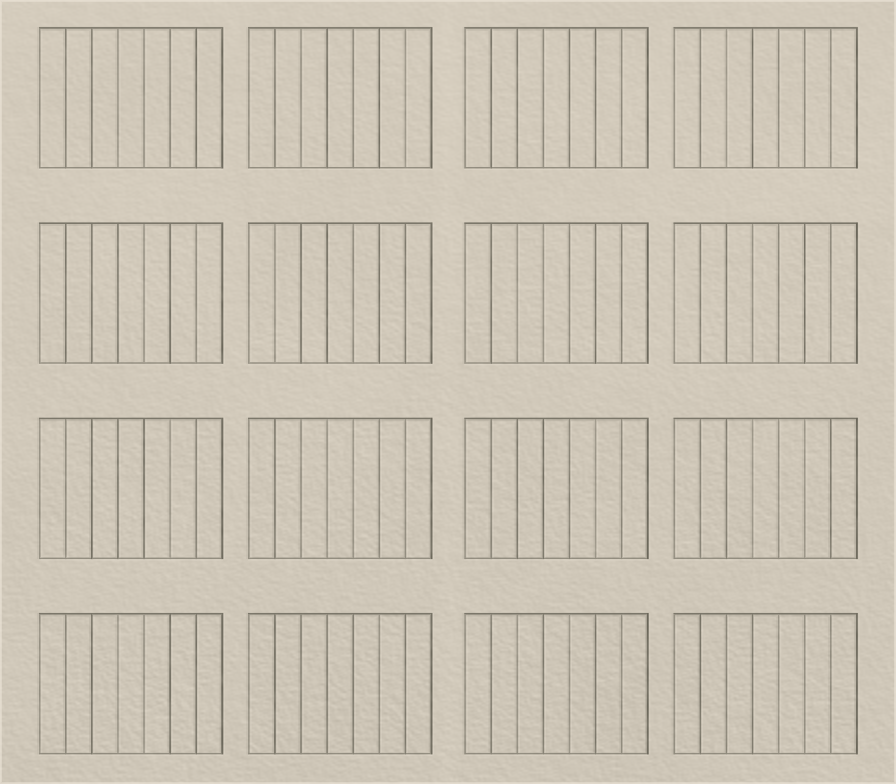
A Shadertoy shader for this pattern:

```glsl
// A pale, softly embossed panelled door: four columns, in two pairs, by four rows.
// Each recess is divided into seven planks by shaded grooves. Lengths are fractions
// of the canvas height; hashed noise gives the grain and the uneven groove depth.
#define PANEL_SIZE vec2(0.2329, 0.1783)
#define FIRST_CORNER vec2(0.0506, 0.0388)
#define PITCH vec2(0.2668, 0.2491)
#define PAIR_PITCH 0.5426
#define PLANKS 7.0
#define LINE_WIDTH 0.0021
#define GRAIN_SCALE vec2(150.0, 215.0)
#define GRAIN_DEPTH 0.050
#define PAINT_TOP vec3(0.829, 0.796, 0.736)
#define PAINT_BOTTOM vec3(0.809, 0.778, 0.720)
#define GROOVE_COLOR vec3(0.430, 0.415, 0.365)
#define HIGHLIGHT vec3(0.930, 0.900, 0.850)

const float ASPECT = 8.0 / 7.0;

float hash(vec2 cell) {
    vec3 q = fract(cell.xyx * vec3(0.1031, 0.1030, 0.0973));
    q += dot(q, q.yzx + 33.33);
    return fract((q.x + q.y) * q.z);
}

float noise(vec2 p) {
    vec2 cell = floor(p), f = fract(p);
    f = f * f * (3.0 - 2.0 * f);
    return mix(mix(hash(cell), hash(cell + vec2(1, 0)), f.x),
               mix(hash(cell + vec2(0, 1)), hash(cell + vec2(1, 1)), f.x), f.y);
}

float grainHeight(vec2 p) {
    return 0.65 * noise(p) + 0.35 * noise(p * 1.9 + 17.0);
}

// Share of a pixel covered by a band of the given width, centred at d = 0
float band(float d, float width, float pixel) {
    float low = max(d - 0.5 * pixel, -0.5 * width);
    float high = min(d + 0.5 * pixel, 0.5 * width);
    return max(high - low, 0.0) / pixel;
}

// Smooth coverage of the interval from 0 to size
float span(float x, float size, float pixel) {
    return band(x - 0.5 * size, size + LINE_WIDTH, pixel);
}

void mainImage(out vec4 fragColor, in vec2 fragCoord) {
    float pixel = 1.0 / iResolution.y;
    vec2 p = fragCoord / iResolution.xy * vec2(ASPECT, 1.0);

    // Nearest panel and position within it
    float pair = floor(p.x / (0.5 * ASPECT));
    vec2 q = p - FIRST_CORNER - vec2(pair * PAIR_PITCH, 0.0);
    vec2 panel = clamp(floor((q + 0.5 * (PITCH - PANEL_SIZE)) / PITCH), vec2(0), vec2(1, 3));
    vec2 local = q - panel * PITCH;
    vec2 panelId = panel + vec2(2.0 * pair, 0.0);
    float insideX = span(local.x, PANEL_SIZE.x, pixel);
    float insideY = span(local.y, PANEL_SIZE.y, pixel);
    float inside = insideX * insideY;

    // Paint: broad tone, mottling and embossed grain, stronger lower down
    vec3 color = mix(PAINT_BOTTOM, PAINT_TOP, smoothstep(0.0, 0.85, p.y));
    color += 0.012 * (noise(p * vec2(5.0, 9.0)) - 0.5);
    color += 0.010 * (noise(p * 60.0) - 0.5);
    vec2 g = p * GRAIN_SCALE;
    float relief = grainHeight(g) - grainHeight(g + vec2(0.35, 0.6));
    float wear = mix(1.25, 0.65, p.y) * mix(0.8, 1.1, inside);
    color += GRAIN_DEPTH * wear * relief;
    color -= 0.006 * inside;
    float stile = exp(-pow((p.x - 0.5 * ASPECT) / 0.014, 2.0));
    color += 0.008 * stile;

    // Plank grooves, each of its own depth; the right edge is the deepest
    float plankWidth = PANEL_SIZE.x / PLANKS;
    float groove = clamp(round(local.x / plankWidth), 0.0, PLANKS);
    float dx = local.x - groove * plankWidth;
    float depth = mix(0.48, 0.92, hash(panelId * 13.0 + vec2(groove * 3.0, groove + 5.0)));
    float width = LINE_WIDTH;
    if (groove < 0.5) depth = 0.56;
    if (groove > PLANKS - 0.5) { depth = 0.95; width *= 1.25; }
    depth *= 0.9 + 0.2 * noise(vec2(p.y * 90.0, groove + panelId.x * 9.0));
    float upright = band(dx, width, pixel) * depth;
    float uprightHalo = band(dx + 0.0008, 0.0052, pixel) * depth * 0.16;
    float uprightLight = band(dx - 0.0026, 0.0016, pixel) * 0.22;

    // Shadowed top ledge and fainter bottom ledge
    float topDist = local.y - PANEL_SIZE.y;
    float ledge = band(topDist, LINE_WIDTH, pixel) * 0.86
                + band(local.y, LINE_WIDTH * 0.85, pixel) * 0.62;
    float ledgeHalo = band(topDist + 0.001, 0.005, pixel) * 0.16;
    float ledgeLight = band(local.y + 0.0022, 0.0015, pixel) * 0.25;

    float light = max(uprightLight * insideY, ledgeLight * insideX);
    float halo = max(uprightHalo * insideY, ledgeHalo * insideX);
    float line = max(upright * insideY, ledge * insideX);
    color = mix(color, HIGHLIGHT, light);
    color = mix(color, GROOVE_COLOR, max(halo, line));

    // Thin bright rim around the door
    vec2 rim = min(p, vec2(ASPECT, 1.0) - p);
    float rimLight = band(min(rim.x, rim.y), 0.0045, pixel);
    color = mix(color, HIGHLIGHT, 0.65 * rimLight);

    fragColor = vec4(clamp(color, 0.0, 1.0), 1.0);
}
```
